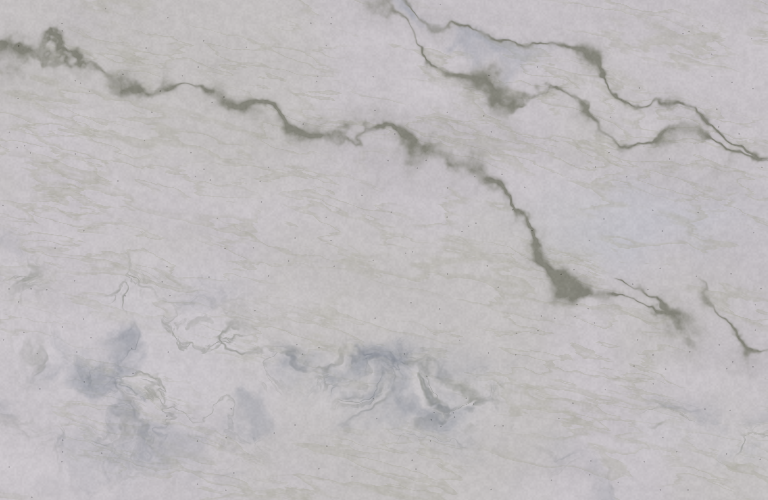
Write a WebGL 2 fragment shader that draws this texture.

```glsl
#version 300 es
precision highp float;
uniform vec2 u_resolution;
out vec4 fragColor;

float hash(vec2 cell) {
  uvec2 k = uvec2(ivec2(cell) + 4096) * uvec2(1597u, 3571u);
  uint h = (k.x ^ (k.y << 8)) * 747796405u + 289133u;
  h = ((h >> ((h >> 28) + 4u)) ^ h) * 277803737u;
  return float((h >> 22) ^ h & 65535u) / 65535.0;
}

float noise(vec2 p) {
  vec2 i = floor(p), f = fract(p);
  f = f * f * (3.0 - 2.0 * f);
  return mix(mix(hash(i), hash(i + vec2(1, 0)), f.x),
             mix(hash(i + vec2(0, 1)), hash(i + vec2(1, 1)), f.x), f.y);
}

float fbm(vec2 p) {
  float sum = 0.0, weight = 0.5;
  for (int i = 0; i < 5; i++) {
    sum += weight * noise(p);
    p = mat2(1.6, 1.2, -1.2, 1.6) * p + 17.3;
    weight *= 0.5;
  }
  return sum / 0.97;
}

float blob(vec2 p, vec2 centre, vec2 radius) {
  vec2 d = (p - centre) / radius;
  return exp(-dot(d, d));
}

// Dark core inside a soft halo
float vein(float offset, float width) {
  float d = abs(offset) / width;
  return 0.68 * exp(-d * d) + 0.24 * exp(-0.5 * d);
}

// Thin line where a noise field crosses its middle value
float crack(float field, float width) {
  return 1.0 - smoothstep(0.0, width, abs(field - 0.5));
}

void main() {
  vec2 p = gl_FragCoord.xy / u_resolution.y;
  vec2 warp = vec2(fbm(p * 8.0), fbm(p * 8.0 + 31.0)) - 0.5;
  vec2 w = p + 0.17 * warp;
  float patches = fbm(p * 11.0 + 57.0);

  // Pale ground with slanted bands
  vec2 slant = vec2(p.x - 0.22 * p.y, p.y + 0.22 * p.x) + 0.03 * warp;
  float band = fbm(slant * vec2(3.0, 13.0) + 5.0);
  float broad = fbm(p * 2.5 + 70.0);
  vec3 colour = vec3(0.775, 0.757, 0.775) + 0.07 * (band - 0.5);
  colour = mix(colour, vec3(0.755, 0.745, 0.735), 0.6 * smoothstep(0.45, 0.68, broad));
  colour = mix(colour, vec3(0.73, 0.735, 0.77),
               0.55 * blob(w, vec2(1.3, 0.54), vec2(0.24, 0.07)));

  // Faint greenish wisps, sharp below and soft above
  for (int i = 0; i < 2; i++) {
    float k = float(i);
    float field = fbm(slant * vec2(6.0 + 4.0 * k, 24.0 + 18.0 * k) + 40.0 * k + 9.0);
    float wisp = smoothstep(0.47, 0.5, field) * (1.0 - smoothstep(0.5, 0.6, field));
    float present = smoothstep(0.38, 0.65, noise(slant * vec2(5.0, 14.0) + 23.0 * k));
    colour = mix(colour, vec3(0.68, 0.675, 0.63), 0.42 * wisp * present);
  }

  // Broken, clouded belt along the bottom
  float belt = exp(-pow((w.y - 0.43 + 0.25 * w.x) / 0.065, 2.0));
  belt = max(belt, 0.9 * blob(w, vec2(0.28, 0.25), vec2(0.32, 0.14)));
  belt = max(belt, 0.75 * blob(w, vec2(1.38, 0.08), vec2(0.24, 0.1)));
  belt *= smoothstep(0.28, 0.55, fbm(p * 5.0 + 83.0));
  float cloud = smoothstep(0.42, 0.68, fbm(w * vec2(8.0, 11.0) + 12.0));
  colour = mix(colour, vec3(0.8, 0.79, 0.81), 0.4 * belt);
  colour = mix(colour, vec3(0.55, 0.57, 0.61), 0.75 * belt * cloud);
  float net = crack(fbm(w * vec2(6.0, 9.0) + 3.0), 0.045);
  net = max(net, 0.7 * crack(fbm(w * vec2(13.0, 17.0) + 61.0), 0.05));
  vec3 netColour = mix(vec3(0.52, 0.53, 0.5), vec3(0.47, 0.49, 0.53), cloud);
  colour = mix(colour, netColour, 0.65 * belt * net * smoothstep(0.3, 0.6, patches));

  // Long vein that drops steeply on the right
  float width = 0.004 + 0.022 * smoothstep(0.4, 0.75, patches);
  float t = clamp((w.x - 0.95) / 0.2, 0.0, 1.0);
  float path = 0.92 - 0.28 * w.x - 0.2 * t * t * (3.0 - 2.0 * t);
  float slope = 0.28 + 6.0 * t * (1.0 - t);
  float olive = vein((w.y - path) / sqrt(1.0 + slope * slope), width);
  olive *= 1.0 - smoothstep(1.32, 1.45, p.x);

  // Pair of veins in the upper right
  float lower = w.y - 0.64 - 0.36 * exp(-2.7 * (w.x - 0.75));
  float upper = w.y - 1.0 + 0.42 * (w.x - 0.82);
  olive = max(olive, 0.85 * vein(0.8 * lower, 0.8 * width) * smoothstep(0.65, 0.75, p.x));
  olive = max(olive, 0.9 * vein(0.9 * upper, width) * smoothstep(0.7, 0.85, p.x));
  float between = smoothstep(0.0, 0.03, lower) * smoothstep(0.02, -0.02, upper);
  colour = mix(colour, vec3(0.6, 0.62, 0.67),
               0.6 * between * cloud * smoothstep(1.2, 0.9, p.x));

  // Short hooks near the right edge
  for (int i = 0; i < 2; i++) {
    float start = 1.25 + 0.17 * float(i);
    float hook = vein(0.78 * (w.y - 0.43 + 0.8 * (w.x - start)), width);
    hook *= smoothstep(start - 0.03, start, p.x) * smoothstep(start + 0.16, start + 0.1, p.x);
    olive = max(olive, 0.85 * hook);
  }
  olive *= 0.6 + 0.7 * smoothstep(0.3, 0.65, fbm(p * 26.0));
  colour = mix(colour, vec3(0.49, 0.49, 0.45), clamp(olive, 0.0, 0.9));

  // Crystal grain and sparse dark specks
  colour += 0.03 * (noise(p * 260.0) - 0.5) + 0.025 * (noise(p * 90.0) - 0.5);
  vec2 cell = floor(p * 70.0);
  vec2 seed = vec2(hash(cell + 200.0), hash(cell + 500.0));
  float speck = 1.0 - smoothstep(0.06, 0.16, length(fract(p * 70.0) - 0.2 - 0.6 * seed));
  colour -= 0.12 * speck * step(0.97, hash(cell + 900.0));

  fragColor = vec4(colour, 1.0);
}
```
